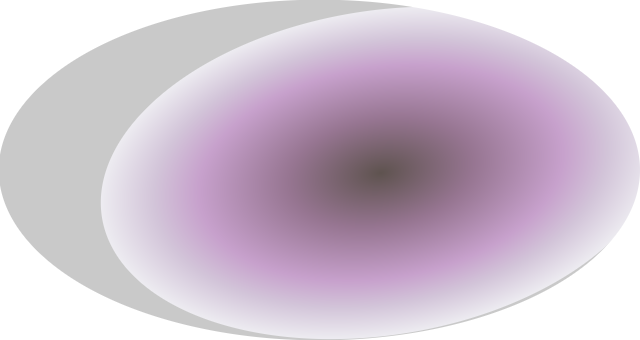
Give the GLSL for this background, as a WebGL 1 fragment shader.

```glsl
precision highp float;
// A tilted lilac ellipse with a dark glowing core, laid over a flat grey oval
// on white. Each ellipse is a sheared, scaled radius; the glow is a ramp of
// colours along that radius, and the grey oval clips everything.

uniform vec2 u_resolution;

// Returns the normalised radius (1 at the rim) and the antialiased coverage.
vec2 ellipse(vec2 uv, vec2 center, vec2 radii, float shear) {
  vec2 d = uv - center;
  vec2 q = vec2(d.x, d.y - shear * d.x) / radii;
  float radius = max(length(q), 1e-4);
  vec2 slope = q / radii / radius;
  slope.x -= shear * slope.y;
  float pixel = length(slope / u_resolution);
  return vec2(radius, clamp(0.5 + (1.0 - radius) / pixel, 0.0, 1.0));
}

// Dark core, mauve, bright lilac ring, then a pale rim.
vec3 glowColor(float r) {
  vec3 color = mix(vec3(0.37, 0.325, 0.31), vec3(0.59, 0.46, 0.57),
                   clamp(r / 0.33, 0.0, 1.0));
  color = mix(color, vec3(0.78, 0.63, 0.80), clamp((r - 0.33) / 0.32, 0.0, 1.0));
  color = mix(color, vec3(0.825, 0.77, 0.85), clamp((r - 0.65) / 0.16, 0.0, 1.0));
  return mix(color, vec3(0.93, 0.925, 0.945), clamp((r - 0.81) / 0.19, 0.0, 1.0));
}

void main() {
  vec2 uv = gl_FragCoord.xy / u_resolution;

  vec2 oval = ellipse(uv, vec2(0.499, 0.5), vec2(0.501, 0.501), 0.0);
  vec2 glow = ellipse(uv, vec2(0.595, 0.4915), vec2(0.4375, 0.481), 0.2);

  // Layer the glow on the grey oval, then cut both out of white.
  vec3 color = mix(vec3(0.79), glowColor(glow.x), glow.y);
  gl_FragColor = vec4(mix(vec3(1.0), color, oval.y), 1.0);
}
```
